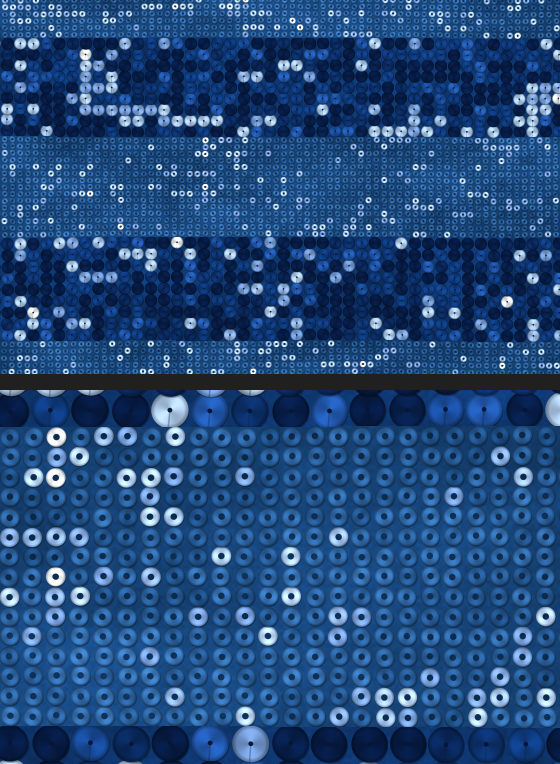
Top, the full canvas; bottom, a detail of the centre.
Write a WebGL 1 fragment shader that draws this texture.

```glsl
precision highp float;
// Blue sequin cloth: stripes of large glossy discs between stripes of small rings.

uniform vec2 u_resolution;

// Lengths are fractions of the canvas height
#define LARGE_PITCH 0.0352
#define SMALL_PITCH 0.0208
#define LARGE_RADIUS 0.0164
#define SMALL_RADIUS 0.0087
#define LARGE_HOLE 0.0021
#define SMALL_HOLE 0.0029
#define THREAD_WIDTH 0.0007
#define JITTER 0.0016
#define CLOTH_WARP 0.006

const vec3 NAVY = vec3(0.025, 0.11, 0.28);
const vec3 ROYAL = vec3(0.06, 0.25, 0.54);
const vec3 CLOTH = vec3(0.09, 0.28, 0.50);
const vec3 STEEL = vec3(0.21, 0.43, 0.67);
const vec3 PALE = vec3(0.47, 0.63, 0.87);
const vec3 ICE = vec3(0.72, 0.84, 0.97);

float hash(vec2 p) {
  return fract(sin(dot(p, vec2(127.1, 311.7))) * 43758.5453);
}

float noise(vec2 p) {
  vec2 i = floor(p), f = fract(p);
  f = f * f * (3.0 - 2.0 * f);
  return mix(mix(hash(i), hash(i + vec2(1.0, 0.0)), f.x),
             mix(hash(i + vec2(0.0, 1.0)), hash(i + 1.0), f.x), f.y);
}

// Coverage of the region where distance is negative
float cover(float distance) {
  float soft = 0.7 / u_resolution.y;
  return 1.0 - smoothstep(-soft, soft, distance);
}

// Colour of one sequin; lit ones gather in streaks
vec3 sequinColor(vec2 id, float seed, float large, float litChance, float fold) {
  vec2 key = id + seed * 17.0;
  float pick = hash(key + 3.7), tone = hash(key + 41.3);
  float streak = smoothstep(0.45, 0.8, noise(key * vec2(0.32, 0.85)));
  vec3 dullLarge = mix(NAVY, ROYAL, smoothstep(0.3, 0.8, tone));
  dullLarge = mix(dullLarge, vec3(0.14, 0.37, 0.73), smoothstep(0.84, 0.95, tone));
  vec3 dullSmall = mix(CLOTH * 0.9, STEEL * 1.08, clamp(0.55 * tone + 0.9 * fold - 0.2, 0.0, 1.0));
  vec3 dull = mix(dullSmall, dullLarge, large);
  vec3 lit = mix(PALE, ICE, smoothstep(0.15, 0.7, tone));
  lit = mix(lit, vec3(0.97, 0.99, 1.0), step(0.95, tone));
  return mix(dull, lit, step(pick, 0.04 + litChance * streak));
}

// One stripe, with depth measured downward from its top edge
vec3 stripe(vec2 p, float height, float rows, float large, float seed, float litChance) {
  float radius = mix(SMALL_RADIUS, LARGE_RADIUS, large);
  float hole = mix(SMALL_HOLE, LARGE_HOLE, large);
  vec2 pitch = vec2(mix(SMALL_PITCH, LARGE_PITCH, large), height / rows);
  vec2 cell = floor(p / pitch);

  // Backing cloth with soft folds and fine weave
  float fold = 0.65 * noise(p * vec2(5.0, 9.0) + seed * 5.0)
             + 0.35 * noise(p * vec2(17.0, 30.0) + seed * 9.0);
  vec3 color = mix(CLOTH, vec3(0.06, 0.23, 0.47), large) * (0.65 + 0.55 * fold);
  color *= 0.92 + 0.16 * noise(p * 300.0);

  // Neighbouring rows overlap, upper discs on top
  for (int j = 1; j >= -1; j--) {
    vec2 id = cell + vec2(0.0, float(j));
    if (id.y < 0.0 || id.y >= rows) continue;
    vec2 key = id + seed * 17.0;
    vec2 jitter = (vec2(hash(key), hash(key + 9.1)) - 0.5) * JITTER;
    vec2 d = p - (id + 0.5) * pitch - jitter;
    float r = length(d);

    // Conical sheen and shaded rim
    float angle = 6.2832 * hash(key + 23.0);
    float facing = dot(d / max(r, 0.0001), vec2(cos(angle), sin(angle)));
    float sheen = mix(0.92, 0.82, large) + 0.28 * facing * facing;
    float rim = 1.0 - 0.3 * smoothstep(0.72, 1.0, r / radius);
    vec3 disc = sequinColor(id, seed, large, litChance, fold) * sheen * rim;

    // Stitch running down from the eyelet of a large disc
    float stitch = cover(abs(d.x + 0.08 * d.y) - THREAD_WIDTH) * step(0.0, d.y);
    disc = mix(disc, disc * 0.55 + CLOTH * 0.2, stitch * large * 0.7);

    // Shadow, body and eyelet
    color *= 1.0 - 0.3 * cover(length(d - vec2(0.0006, 0.0012)) - radius);
    vec3 eyelet = mix(color * 0.95, NAVY * 0.8, large);
    disc = mix(disc, eyelet, cover(r - hole));
    color = mix(color, disc, cover(r - radius));
  }
  return color;
}

void main() {
  vec2 p = gl_FragCoord.xy / u_resolution.y;
  p.y = 1.0 - p.y;
  p += CLOTH_WARP * (vec2(noise(p * 4.0), noise(p * 3.0 + 31.0)) - 0.5);

  // Five stripes from top to bottom: top edge, height, rows
  vec3 band = vec3(-0.009, 0.1106, 6.0);
  float seed = 1.0, large = 0.0, litChance = 0.5;
  if (p.y > 0.912) {
    band = vec3(0.912, 0.0925, 5.0); seed = 5.0; litChance = 0.4;
  } else if (p.y > 0.635) {
    band = vec3(0.635, 0.277, 9.0); seed = 4.0; large = 1.0; litChance = 0.2;
  } else if (p.y > 0.365) {
    band = vec3(0.365, 0.27, 15.0); seed = 3.0; litChance = 0.35;
  } else if (p.y > 0.1016) {
    band = vec3(0.1016, 0.2634, 9.0); seed = 2.0; large = 1.0; litChance = 0.7;
  }
  vec3 color = stripe(vec2(p.x, p.y - band.x), band.y, band.z, large, seed, litChance);
  gl_FragColor = vec4(clamp(color, 0.0, 1.0), 1.0);
}
```
